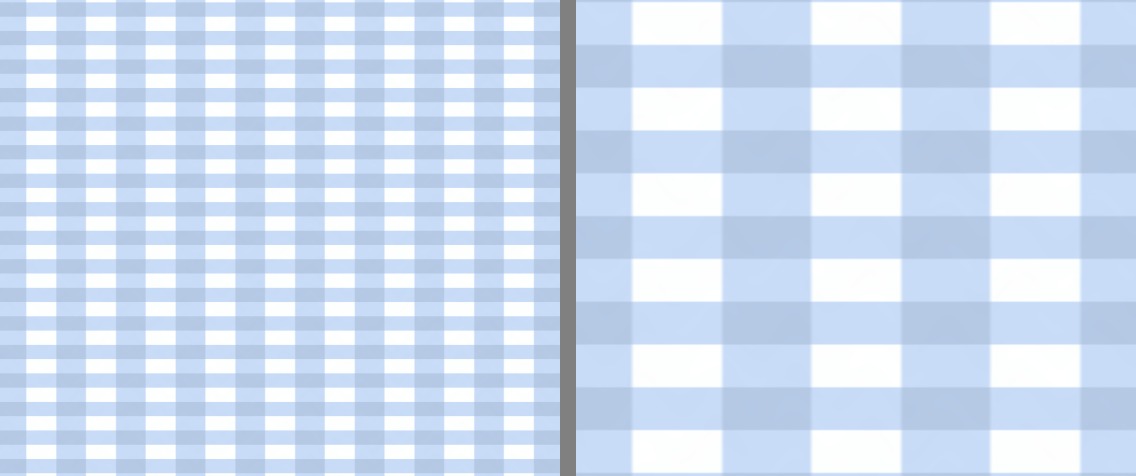
Left: the whole. Right: its middle third, enlarged.
Give the GLSL for this pattern, as a WebGL 1 fragment shader.

```glsl
precision highp float;

uniform vec2 u_resolution;

const vec2 REPEATS = vec2(9.38, 16.68);     // stripes across and down the canvas
const vec2 FIRST_EDGE = vec2(0.943, 0.084); // start of the first stripe, in repeats
const vec2 STRIPE_WIDTH = vec2(0.497, 0.5); // stripe share of each repeat
const vec2 EDGE_SOFTNESS = vec2(0.0034, 0.0018); // blur, in canvas units

const vec3 WHITE = vec3(0.993, 1.0, 0.996);
const vec3 LIGHT_BLUE = vec3(0.784, 0.861, 0.968);
const vec3 DEEP_BLUE = vec3(0.709, 0.788, 0.898);

// Coverage of a repeating stripe that starts at every whole number.
float stripe(float position, float width, float softness) {
    float fromCenter = abs(fract(position - 0.5 * width + 0.5) - 0.5);
    float edge = fromCenter - 0.5 * width;
    return 1.0 - smoothstep(-0.5 * softness, 0.5 * softness, edge);
}

// Faint uneven tone from layered sines, in the range -1 to 1.
float unevenTone(vec2 p) {
    float broad = sin(p.x * 61.0 + 2.0 * sin(p.y * 47.0));
    float fine = sin(p.y * 173.0 + 2.0 * sin(p.x * 139.0));
    return 0.5 * (broad + fine);
}

// Overlap of the two stripe sets: none, one or both.
vec3 gingham(float column, float row) {
    vec3 oneLayer = mix(WHITE, LIGHT_BLUE, column);
    vec3 twoLayers = mix(LIGHT_BLUE, DEEP_BLUE, column);
    return mix(oneLayer, twoLayers, row);
}

void main() {
    vec2 uv = gl_FragCoord.xy / u_resolution;
    uv.y = 1.0 - uv.y;

    vec2 position = uv * REPEATS - FIRST_EDGE;
    vec2 softness = max(EDGE_SOFTNESS, 1.2 / u_resolution) * REPEATS;

    float column = stripe(position.x, STRIPE_WIDTH.x, softness.x);
    float row = stripe(position.y, STRIPE_WIDTH.y, softness.y);

    vec3 color = gingham(column, row) + 0.003 * unevenTone(uv);
    gl_FragColor = vec4(clamp(color, 0.0, 1.0), 1.0);
}
```
